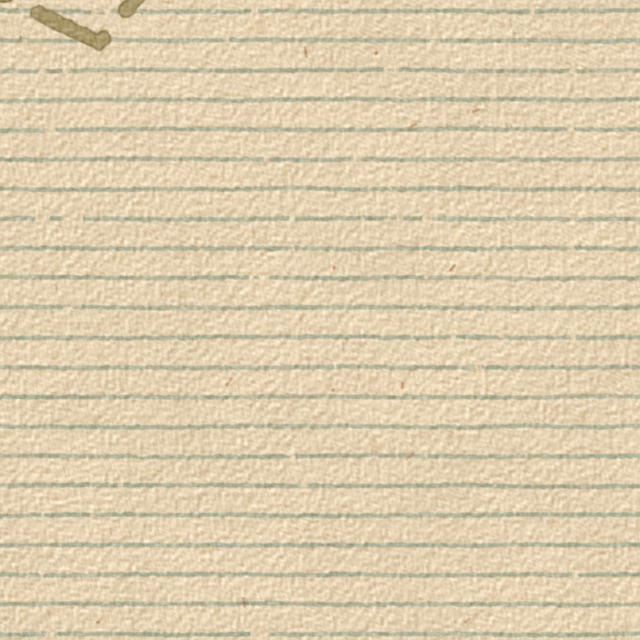
Write a WebGL 1 fragment shader that draws this texture.

```glsl
precision highp float;

// Aged ruled paper: worn grey-green lines on embossed cream stock.
// Relief comes from noise differences, line gaps from per-row noise, and
// fibres from a hashed grid; a few olive brush strokes cross the top left.

uniform vec2 u_resolution;

const float LINE_PITCH = 0.04638;   // 21.6 rows over the canvas
const float FIRST_LINE = 0.0091;    // height of the lowest line
const float LINE_HALF = 0.0034;
const float LINE_SOFT = 0.0021;
const float WOBBLE = 0.0028;
const float GRAIN_SCALE = 165.0;
const float GRAIN_DEPTH = 0.17;
const float FIBRE_CELLS = 9.0;
const float FIBRE_CHANCE = 0.24;
const float STROKE_RADIUS = 0.0122;

const vec3 PAPER = vec3(0.903, 0.828, 0.703);
const vec3 TAN = vec3(0.83, 0.72, 0.55);
const vec3 INK = vec3(0.655, 0.675, 0.575);
const vec3 FIBRE = vec3(0.70, 0.52, 0.35);
const vec3 OLIVE = vec3(0.665, 0.595, 0.425);
const vec3 OLIVE_EDGE = vec3(0.58, 0.515, 0.345);

float hash(vec2 p) {
  return fract(sin(dot(p, vec2(127.1, 311.7))) * 43758.5453);
}

float noise(vec2 p) {
  vec2 i = floor(p), f = fract(p);
  f = f * f * (3.0 - 2.0 * f);
  return mix(mix(hash(i), hash(i + vec2(1.0, 0.0)), f.x),
             mix(hash(i + vec2(0.0, 1.0)), hash(i + 1.0), f.x), f.y);
}

// Two octaves of paper pulp, the second turned to hide the lattice
float pulp(vec2 p) {
  vec2 turned = vec2(0.8 * p.x - 0.6 * p.y, 0.6 * p.x + 0.8 * p.y);
  return 0.6 * noise(p) + 0.4 * noise(turned * 1.7 + 31.0);
}

float capsule(vec2 p, vec2 a, vec2 b) {
  vec2 pa = p - a, ba = b - a;
  return length(pa - ba * clamp(dot(pa, ba) / dot(ba, ba), 0.0, 1.0));
}

float bump(float x, float centre, float width) {
  float t = (x - centre) / width;
  return exp(-t * t);
}

// Coverage of the ruled lines, with wavering height and worn gaps
float ruling(vec2 p) {
  float row = floor((p.y - FIRST_LINE) / LINE_PITCH + 0.5);
  float seed = row * 7.0 + 3.0;
  float waver = noise(vec2(p.x * 11.0, seed)) - 0.5
              + 0.45 * (noise(vec2(p.x * 75.0, seed + 1.0)) - 0.5);
  float d = abs(p.y - FIRST_LINE - row * LINE_PITCH - WOBBLE * waver);
  float rough = 0.0022 * (noise(p * 190.0) - 0.5);
  float ink = 1.0 - smoothstep(LINE_HALF - LINE_SOFT, LINE_HALF + LINE_SOFT, d + rough);

  float wear = 0.03 + 0.2 * pow(hash(vec2(seed, 5.0)), 4.0)
             + 0.22 * bump(p.x, 0.072, 0.013) + 0.12 * bump(p.x, 0.41, 0.04);
  float body = 0.8 * noise(vec2(p.x * 48.0, seed + 2.0))
             + 0.2 * noise(p * 120.0);
  float kept = smoothstep(wear, wear + 0.12, body);
  return ink * kept * mix(0.72, 1.0, noise(vec2(p.x * 26.0, seed + 3.0)));
}

// Sparse short fibres and specks, one candidate per grid cell
float fibres(vec2 p, float px) {
  vec2 cell = floor(p * FIBRE_CELLS);
  vec2 centre = (cell + 0.2 + 0.6 * vec2(hash(cell + 11.0), hash(cell + 23.0))) / FIBRE_CELLS;
  float angle = 0.3 + 1.5 * hash(cell + 37.0);
  float size = mix(0.0008, 0.008, pow(hash(cell + 41.0), 3.0));
  vec2 reach = size * vec2(cos(angle), sin(angle));
  float d = capsule(p, centre - reach, centre + reach);
  float cover = 1.0 - smoothstep(0.0013 - px * 0.5, 0.0032 + px * 0.5, d);
  return cover * step(hash(cell + 53.0), FIBRE_CHANCE);
}

// Signed distance to the brush strokes
float strokes(vec2 p) {
  float d = capsule(p, vec2(0.059, 0.980), vec2(0.155, 0.933));
  d = min(d, capsule(p, vec2(0.155, 0.933), vec2(0.162, 0.940)));
  d = min(d, capsule(p, vec2(0.197, 0.984), vec2(0.235, 1.025)));
  d = min(d, capsule(p, vec2(-0.02, 1.010), vec2(0.010, 1.008)));
  return d - STROKE_RADIUS + 0.003 * (noise(p * 110.0) - 0.5);
}

void main() {
  vec2 p = gl_FragCoord.xy / u_resolution;
  float px = 1.0 / min(u_resolution.x, u_resolution.y);

  // Paper with tan blotches
  vec2 g = p * GRAIN_SCALE;
  float blotch = smoothstep(0.58, 0.95, pulp(g * 0.55 + 70.0));
  vec3 color = mix(PAPER, TAN, 0.4 * blotch);
  color += 0.022 * (noise(p * 14.0) - 0.5);

  // Printed lines, fibres and brush strokes
  color = mix(color, INK, ruling(p));
  color = mix(color, FIBRE, 0.65 * fibres(p, px));
  float d = strokes(p);
  vec3 olive = mix(OLIVE, OLIVE_EDGE, smoothstep(-0.006, -0.001, d));
  color = mix(color, olive, 1.0 - smoothstep(-0.001 - px, 0.001 + px, d));

  // Relief lit from the upper left
  float relief = pulp(g + vec2(0.35, -0.4)) - pulp(g - vec2(0.35, -0.4));
  color += GRAIN_DEPTH * relief * vec3(0.85, 1.0, 1.15);

  gl_FragColor = vec4(clamp(color, 0.0, 1.0), 1.0);
}
```
